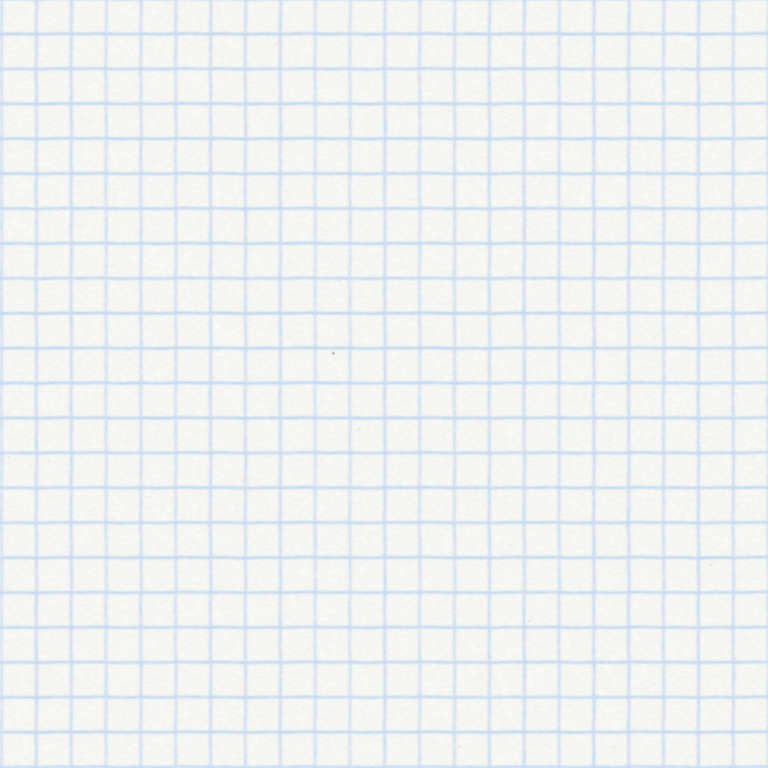
This pattern is drawn by a three.js fragment shader. Its source:

```glsl
// Sheet of squared paper: soft pale blue ruling on warm white, grainy stock.
varying vec2 vUv;

vec2 hash2(vec2 p) {
  vec2 q = vec2(dot(p, vec2(127.1, 311.7)), dot(p, vec2(269.5, 183.3)));
  return fract(sin(q) * 43758.55);
}

// Cellular noise: distance to the nearest scattered point, centred near zero.
float cellular(vec2 p) {
  vec2 cell = floor(p);
  float nearest = 2.0;
  for (int y = -1; y <= 1; y++) {
    for (int x = -1; x <= 1; x++) {
      vec2 neighbour = cell + vec2(float(x), float(y));
      nearest = min(nearest, length(neighbour + hash2(neighbour) - p));
    }
  }
  return nearest - 0.5;
}

// Soft ink profile around a line centre.
float inkProfile(float distanceToLine, float spread) {
  float d = distanceToLine / spread;
  return exp(-0.5 * d * d);
}

// Faint flecks, at most one in each cell of a coarse grid.
float flecks(vec2 uv) {
  vec2 cell = floor(uv * 24.0);
  vec2 rnd = hash2(cell + 7.0);
  vec2 centre = (cell + 0.2 + 0.6 * hash2(cell + 31.0)) / 24.0;
  float dotShape = 1.0 - smoothstep(0.0004, 0.0022, length((uv - centre) * vec2(0.8, 1.2)));
  return dotShape * step(0.93, rnd.x) * rnd.y;
}

void main() {
  // Paper: short sideways fibres over broad, weak mottling.
  float grain = 0.6 * cellular(vUv * vec2(120.0, 195.0) + sin(vUv.yx * 40.0))
              + 0.4 * cellular(vUv * vec2(270.0, 340.0));
  float mottle = cellular(vUv * vec2(30.0, 44.0));
  vec3 color = vec3(0.966, 0.970, 0.952) + 0.036 * grain + 0.006 * mottle;

  // Ruling: 22 squares each way, with a very slight waver.
  vec2 waver = 0.00025 * (sin(vUv.yx * 43.0) + sin(vUv.yx * 117.0 + 2.0));
  vec2 grid = (vUv + waver - vec2(0.0020, 0.0013)) * vec2(22.04, 22.0);
  vec2 lineIndex = floor(grid + 0.5);
  vec2 offset = (grid - lineIndex) / 22.0;
  float upright = inkProfile(offset.x, 0.0019);
  float level = inkProfile(offset.y, 0.0017);

  // Ink takes unevenly along each line and from line to line.
  float patchy = cellular(vUv * vec2(75.0, 90.0) + 5.0);
  upright *= 0.86 + 0.22 * (hash2(vec2(lineIndex.x, 3.0)).x - 0.5) + 0.35 * patchy;
  level *= 0.93 + 0.14 * (hash2(vec2(lineIndex.y, 9.0)).x - 0.5) + 0.25 * patchy;

  // Upright lines drift between blue and lavender.
  float tint = 0.5 + 0.5 * sin(vUv.y * 95.0 + lineIndex.x * 2.4);
  vec3 uprightInk = mix(vec3(0.80, 0.88, 0.955), vec3(0.85, 0.87, 0.945), tint);
  vec3 levelInk = vec3(0.775, 0.860, 0.950);
  color = mix(color, uprightInk + 0.02 * grain, clamp(upright, 0.0, 1.0));
  color = mix(color, levelInk + 0.02 * grain, clamp(level, 0.0, 1.0));

  // Flecks, and one darker speck near the middle.
  float speck = 1.0 - smoothstep(0.0005, 0.0026, length(vUv - vec2(0.434, 0.540)));
  color = mix(color, vec3(0.72, 0.74, 0.78), 0.35 * flecks(vUv));
  color = mix(color, vec3(0.58, 0.60, 0.64), 0.8 * speck);

  gl_FragColor = vec4(color, 1.0);
}
```
